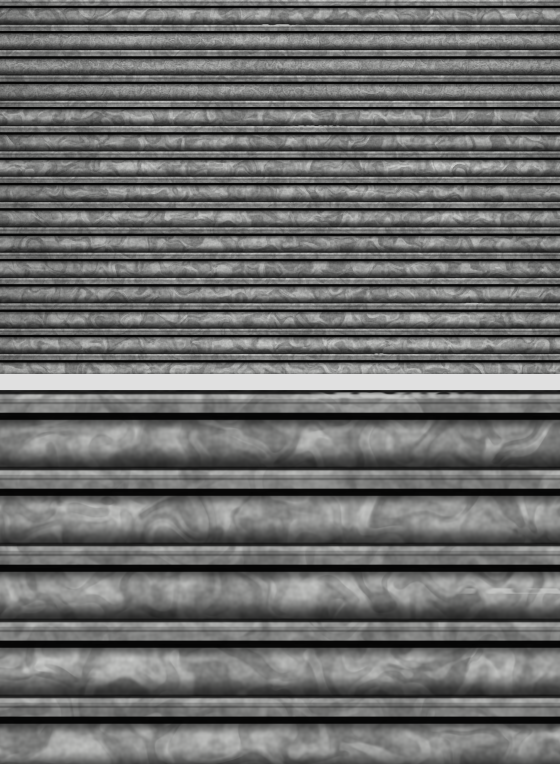
Top, the full canvas; bottom, a detail of the centre.
This texture is drawn by a Shadertoy shader. Its source:

```glsl
// Galvanised roller shutter: rounded horizontal slats, each with a flat joint strip
// below it, split by black gaps. A shading profile across one slat is multiplied by
// warped gradient noise for the zinc spangle; a loop scatters bright scuffs.

#define ROWS 14.77          // slats over the canvas height
#define PHASE 0.27          // part of a slat visible above the first gap
#define SEAM 0.685          // where the slat meets its strip, 0 top to 1 bottom
#define GAP 0.047           // half width of the black gap, in slats
#define SPANGLE 0.34        // contrast of the zinc patches
#define GRAIN 0.13          // contrast of the fine grain
#define SCUFFS 10           // number of bright scuffs
#define TINT vec3(0.995, 1.0, 0.992)

vec2 hash2(vec2 p) {
    vec3 q = fract(vec3(p.xyx) * vec3(0.1031, 0.1030, 0.0973));
    q += dot(q, q.yzx + 33.33);
    return fract((q.xx + q.yz) * q.zy);
}

float cornerSlope(vec2 cell, vec2 corner, vec2 f) {
    float angle = 6.2832 * hash2(cell + corner).x;
    return dot(vec2(cos(angle), sin(angle)), f - corner);
}

// Gradient noise, roughly -0.7 to 0.7
float noise(vec2 p) {
    vec2 i = floor(p), f = p - i;
    vec2 u = f * f * f * (f * (f * 6.0 - 15.0) + 10.0);
    float low = mix(cornerSlope(i, vec2(0, 0), f), cornerSlope(i, vec2(1, 0), f), u.x);
    float high = mix(cornerSlope(i, vec2(0, 1), f), cornerSlope(i, vec2(1, 1), f), u.x);
    return mix(low, high, u.y);
}

// Soft-edged line around a centre
float line(float t, float centre, float halfWidth, float blur) {
    return 1.0 - smoothstep(halfWidth - blur, halfWidth + blur, abs(t - centre));
}

// Crystal patches with ragged, leaf-like edges, about -0.5 to 0.5
float spangle(vec2 p) {
    vec2 warp = vec2(noise(p * 1.7 + 5.2), noise(p * 1.7 + 41.7));
    vec2 q = p + 0.75 * warp;
    float large = smoothstep(-0.13, 0.13, noise(q * vec2(1.5, 2.0)));
    float small = smoothstep(-0.16, 0.16, noise(q * vec2(3.1, 3.7) + 19.0));
    return 0.55 * large + 0.45 * small - 0.5;
}

// Brightness across one slat and its strip, t runs downwards
float profile(float t, float blur) {
    float slat = mix(0.30, 0.59, smoothstep(0.03, 0.21, t));
    slat *= mix(1.0, 0.33, smoothstep(0.36, 0.67, t));
    float strip = 0.49 + 0.13 * line(t, 0.745, 0.025, blur)
                - 0.12 * line(t, 0.825, 0.015, blur);
    float shade = mix(slat, strip, smoothstep(SEAM - blur, SEAM + blur, t));
    shade = mix(shade, 0.09, 0.9 * line(t, SEAM, 0.022, blur));
    float toGap = min(t, 1.0 - t);
    return mix(0.025, shade, smoothstep(GAP - blur, GAP + blur, toGap));
}

// Thin worn streaks, most of them on the lip of a strip
float scuffs(vec2 p, float width, float blur) {
    float sum = 0.0;
    for (int i = 0; i < SCUFFS; i++) {
        vec2 place = hash2(vec2(float(i) * 7.3 + 2.0, 11.0));
        vec2 kind = hash2(vec2(float(i) * 3.7 + 9.0, 53.0));
        float onSlat = step(0.75, kind.y);
        float y = floor(place.y * ROWS) + mix(0.72, 0.30, onSlat);
        float halfLength = mix(0.25, 1.3, kind.x * kind.x);
        float along = abs(p.x - width * mix(0.42, 0.98, place.x)) / halfLength;
        float worn = smoothstep(-0.25, 0.2, noise(p * vec2(5.0, 9.0) + float(i)));
        sum += line(p.y, y, 0.035, blur) * (1.0 - smoothstep(0.5, 1.0, along)) * worn;
    }
    return min(sum, 1.0);
}

void mainImage(out vec4 fragColor, in vec2 fragCoord) {
    // One unit is one slat; y runs downwards from the first gap
    vec2 size = iResolution.xy / iResolution.y * ROWS;
    vec2 p = fragCoord / iResolution.y * ROWS;
    p.y = size.y - p.y - PHASE;
    float blur = max(0.6 * ROWS / iResolution.y, 0.012);
    float row = floor(p.y), t = p.y - row;
    float onStrip = step(SEAM, t);

    // Each slat and strip has its own piece of sheet; a few upper slats are finer
    vec2 piece = hash2(vec2(row + 20.0, onStrip + 3.0));
    float fine = (1.0 - onStrip) * step(abs(row - 2.0), 1.5);
    vec2 sheet = p * mix(1.0, 1.9, fine) + piece * 90.0 + 20.0;

    // Metal surface
    float patches = spangle(sheet) * mix(1.0, 0.65, max(fine, onStrip));
    float grain = noise(sheet * vec2(7.0, 9.0)) + 0.6 * noise(p * 15.0 + 70.0);
    float stain = noise(vec2(p.x * 0.35, p.y * 3.0) + piece * 40.0);
    float wear = 1.0 + SPANGLE * patches + GRAIN * grain + 0.14 * stain;
    wear *= 0.97 + 0.10 * (piece.x - 0.5);

    // Broad light, slightly stronger right of the centre
    float light = 1.05 - 0.14 * smoothstep(0.2, 0.65, abs(p.x / size.x - 0.57));

    float shade = profile(t, blur) * wear * light;
    shade = mix(shade, 0.80, 0.7 * scuffs(p, size.x, blur));
    fragColor = vec4(clamp(shade * TINT, 0.0, 1.0), 1.0);
}
```
